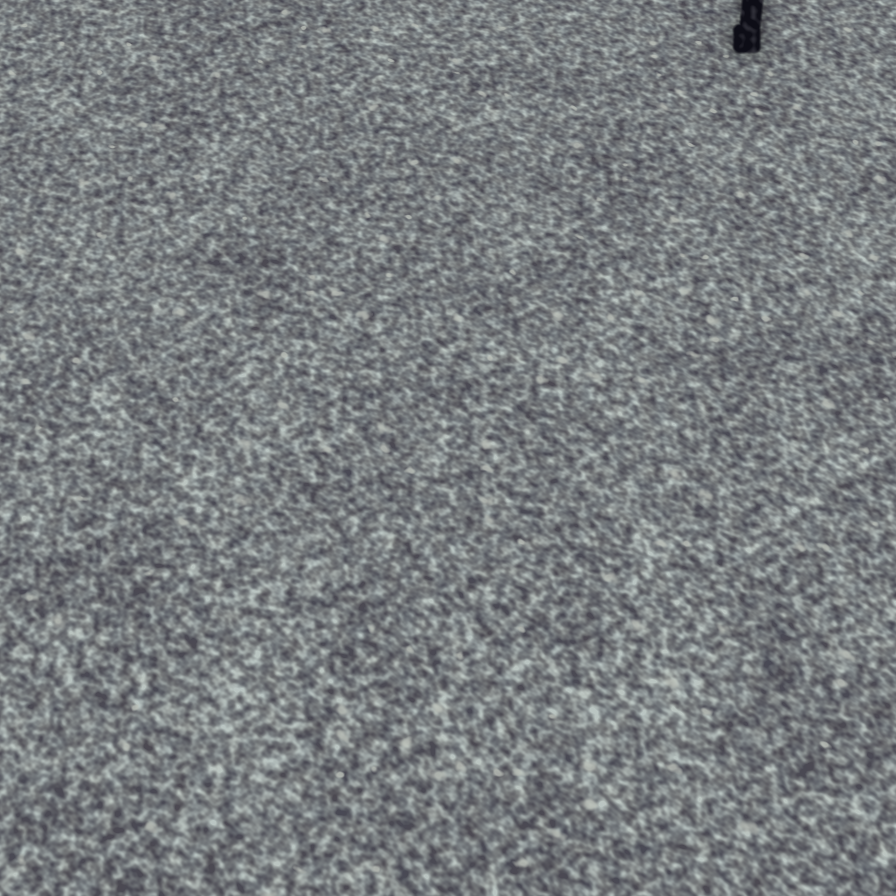
Reproduce this texture procedurally as a Shadertoy shader.

```glsl
#define GRAIN_DENSITY 100.0
#define GRAIN_STRETCH 0.88
#define GRAIN_SLANT 0.2
#define RECESSION 0.33
#define CONTRAST 3.95
#define FINE_AMOUNT 0.5
#define CLUMP_AMOUNT 0.55
#define MOTTLE_AMOUNT 0.2
#define SHADOW_COLOR vec3(0.320, 0.320, 0.353)
#define STONE_COLOR vec3(0.462, 0.479, 0.489)
#define LIGHT_COLOR vec3(0.655, 0.690, 0.682)
#define PEBBLE_COLOR vec3(0.740, 0.760, 0.730)

// Integer hash giving two values in 0..1
vec2 hash2(vec2 cell) {
    uvec2 q = uvec2(ivec2(cell)) * uvec2(1597u, 3813u);
    uint h = (q.x ^ (q.y << 7u)) * 747796u + q.y * 28917u;
    h ^= h >> 15u;
    h *= 739981u;
    h ^= h >> 13u;
    h *= 668265u;
    h ^= h >> 16u;
    return vec2(h & 65535u, h >> 16u) / 65535.0;
}

float cornerSlope(vec2 cell, vec2 offset) {
    float angle = 6.28318 * hash2(cell).x;
    return dot(vec2(cos(angle), sin(angle)), offset);
}

float gradientNoise(vec2 p) {
    vec2 i = floor(p), f = p - i;
    vec2 u = f * f * f * (f * (f * 6.0 - 15.0) + 10.0);
    vec2 e = vec2(1.0, 0.0);
    float low = mix(cornerSlope(i, f), cornerSlope(i + e, f - e), u.x);
    float high = mix(cornerSlope(i + e.yx, f - e.yx), cornerSlope(i + 1.0, f - 1.0), u.x);
    return mix(low, high, u.y);
}

// Ground plane coordinates, compressed towards the top
vec2 groundPlane(vec2 uv) {
    float nearness = 1.0 - RECESSION * uv.y;
    return vec2((uv.x - 0.5) / nearness, 0.95 / (RECESSION * nearness));
}

// Signed brightness of the grain, about unit deviation
float grainTone(vec2 ground, float height) {
    vec2 p = ground * GRAIN_DENSITY;
    p.y += GRAIN_SLANT * p.x;
    p.x *= GRAIN_STRETCH;
    mat2 turn = mat2(0.8, 0.6, -0.6, 0.8);
    float coarse = gradientNoise(p);
    float fine = gradientNoise(turn * p * 1.7 + 53.0);
    float clump = gradientNoise(p * turn * 0.55 + 217.0);
    float mottle = gradientNoise(ground * 6.0 + 19.0) + gradientNoise(ground * 14.0 + 71.0)
                 + gradientNoise(ground * 29.0 + 163.0);
    float tone = 0.85 * coarse + FINE_AMOUNT * mix(1.0, 0.7, height) * fine
               + CLUMP_AMOUNT * clump + MOTTLE_AMOUNT * mottle;
    return tone * CONTRAST * mix(1.07, 0.88, height);
}

// Sparse pale pebbles, one candidate per cell
float pebbles(vec2 ground) {
    vec2 p = ground * 28.0;
    vec2 cell = floor(p);
    vec2 pick = hash2(cell + 401.0);
    vec2 d = p - cell - mix(vec2(0.3), vec2(0.7), hash2(cell + 809.0));
    d.y += GRAIN_SLANT * d.x;
    float radius = mix(0.12, 0.25, pick.y);
    float edge = length(d * vec2(0.8, 1.1)) + 0.15 * gradientNoise(p * 4.0);
    return step(pick.x, 0.11) * (1.0 - smoothstep(radius * 0.2, radius * 1.3, edge));
}

// Leaning post with a blunt foot
float postDistance(vec2 uv) {
    vec2 base = vec2(0.836, 0.962), axis = vec2(0.0075, 0.068);
    vec2 d = uv - base;
    float along = clamp(dot(d, axis) / dot(axis, axis), 0.0, 1.0);
    float shaft = length(d - axis * along) - 0.0115;
    vec2 q = abs(uv - vec2(0.8335, 0.957)) - vec2(0.008, 0.009);
    float foot = length(max(q, 0.0)) + min(max(q.x, q.y), 0.0) - 0.007;
    return min(shaft, foot);
}

void mainImage(out vec4 fragColor, in vec2 fragCoord) {
    vec2 uv = fragCoord / iResolution.xy;
    vec2 ground = groundPlane(uv);

    // Stone surface
    float tone = grainTone(ground, uv.y);
    vec3 color = mix(STONE_COLOR, SHADOW_COLOR, clamp(-tone * 0.5, 0.0, 1.2));
    color = mix(color, LIGHT_COLOR, clamp(tone * 0.5, 0.0, 1.4));
    color += vec3(0.012, 0.0, -0.012) * gradientNoise(ground * 50.0 + 140.0);
    color = mix(color, PEBBLE_COLOR, 0.8 * pebbles(ground));

    // Post and its contact shadow
    float post = postDistance(uv);
    float soft = max(0.002, 1.0 / iResolution.y);
    color *= 1.0 - 0.3 * exp(-max(post, 0.0) * 130.0);
    float sheen = max(gradientNoise(uv * 110.0), 0.0);
    vec3 postColor = vec3(0.05, 0.05, 0.085) + 0.25 * sheen;
    color = mix(postColor, color, smoothstep(-soft, soft, post));

    fragColor = vec4(color, 1.0);
}
```
